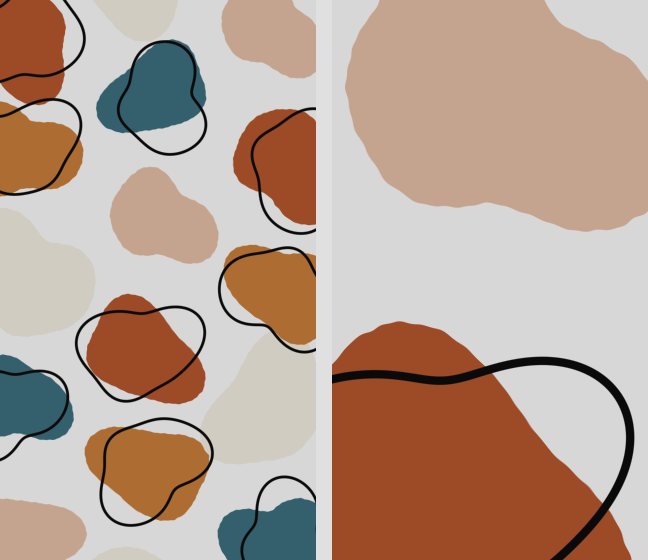
Left: the whole. Right: its middle third, enlarged.
A Shadertoy shader for this pattern:

```glsl
// Loose organic blobs in earthy colours with thin ink loops drawn over them.
// Blobs sit on a jittered, staggered grid; each outline is a circle whose
// radius is bent by a few sine harmonics with hashed phases.

#define CELL 0.4          // grid pitch, in canvas widths
#define BLOB_RADIUS 0.161
#define JITTER 0.07       // wander of blob centres
#define LOOP_SHIFT 0.075  // wander of ink loops from their blob
#define INK_WIDTH 0.0088
#define ROUGHNESS 0.0009  // hand-cut wobble of the edges
#define PAPER vec3(0.845, 0.845, 0.842)
#define INK vec3(0.045, 0.04, 0.04)

const vec3 PALETTE[5] = vec3[5](
    vec3(0.77, 0.645, 0.56),   // blush
    vec3(0.68, 0.425, 0.195),  // ochre
    vec3(0.20, 0.375, 0.425),  // teal
    vec3(0.615, 0.29, 0.15),   // rust
    vec3(0.82, 0.80, 0.755));  // cream
const float SIZE[5] = float[5](0.93, 1.0, 0.92, 1.02, 1.18);

vec3 hash3(vec2 cell, float salt) {
    vec3 k = vec3(dot(cell, vec2(127.1, 311.7)),
                  dot(cell, vec2(269.5, 183.3)),
                  dot(cell, vec2(419.2, 371.9)));
    return fract(sin(k + salt * 17.3) * 4375.85);
}

// Approximate signed distance to a closed curve with a wavy radius.
float blobDistance(vec2 q, float radius, vec3 phase) {
    float a = atan(q.y, q.x);
    vec3 order = vec3(2.0, 3.0, 5.0);
    vec3 amount = vec3(0.2, 0.13, 0.035);
    vec3 angle = order * a + 6.2832 * phase;
    float bend = 1.0 + dot(amount, sin(angle));
    float slope = dot(amount * order, cos(angle)) / bend;
    return (length(q) - radius * bend) / sqrt(1.0 + slope * slope);
}

float coverage(float d, float pixel) {
    return 1.0 - smoothstep(-pixel, pixel, d);
}

void mainImage(out vec4 fragColor, in vec2 fragCoord) {
    float pixel = 0.8 / iResolution.x;
    vec2 p = fragCoord / iResolution.x;
    vec2 rough = p + ROUGHNESS * (sin(p.yx * 130.0 + 3.0 * sin(p * 47.0))
                                + 0.6 * sin(p.yx * 290.0 + p * 90.0));

    vec3 color = PAPER;
    float ink = 0.0;
    float column = floor(p.x / CELL + 0.3);

    for (int dx = -1; dx <= 1; dx++) {
        float i = column + float(dx);
        float stagger = 0.5 * mod(i, 2.0) - 0.3;
        float row = floor(p.y / CELL - stagger);
        for (int dy = -1; dy <= 1; dy++) {
            vec2 cell = vec2(i, row + float(dy));
            vec2 center = (cell + vec2(0.2, 0.5 + stagger)) * CELL
                        + JITTER * (hash3(cell, 1.0).xy - 0.5);
            int tone = int(mod(cell.x + 2.0 * cell.y, 5.0) + 0.5) % 5;
            float radius = BLOB_RADIUS * SIZE[tone];

            // Flat fill
            float fill = blobDistance(rough - center, radius, hash3(cell, 2.0));
            color = mix(color, PALETTE[tone], coverage(fill, pixel));

            // Ink loop, only over the strong colours
            if (tone >= 1 && tone <= 3) {
                vec2 shift = LOOP_SHIFT * (hash3(cell, 3.0).xy - 0.5);
                float loop = blobDistance(p - center - shift, radius,
                                          hash3(cell, 4.0));
                ink = max(ink, coverage(abs(loop) - 0.5 * INK_WIDTH, pixel));
            }
        }
    }
    fragColor = vec4(mix(color, INK, ink), 1.0);
}
```
